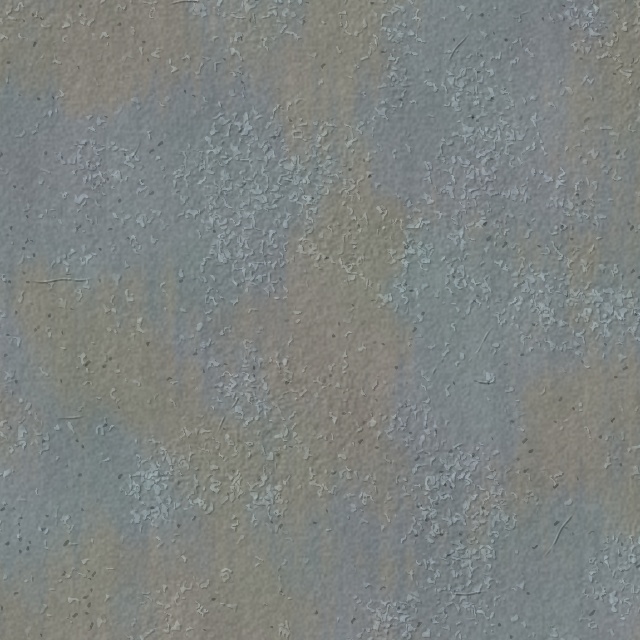
Write a Shadertoy shader that draws this texture.

```glsl
float hash(vec2 p) {
    vec3 q = fract(vec3(p.xyx) * 0.1031);
    q += dot(q, q.yzx + 33.33);
    return fract((q.x + q.y) * q.z);
}

float noise(vec2 p) {
    vec2 i = floor(p), f = fract(p);
    f = f * f * (3.0 - 2.0 * f);
    return mix(mix(hash(i), hash(i + vec2(1, 0)), f.x),
               mix(hash(i + vec2(0, 1)), hash(i + vec2(1, 1)), f.x), f.y);
}

float fbm(vec2 p) {
    float sum = 0.0, amp = 0.533;
    for (int i = 0; i < 4; i++) {
        sum += amp * noise(p);
        p = mat2(1.6, 1.2, -1.2, 1.6) * p + 7.3;
        amp *= 0.5;
    }
    return sum;
}

// Cellular noise: distance to the nearest seed and that seed's random id
vec2 cells(vec2 p) {
    vec2 base = floor(p), nearest = vec2(9.0, 0.0);
    for (int y = -1; y <= 1; y++)
    for (int x = -1; x <= 1; x++) {
        vec2 c = base + vec2(x, y);
        float d = length(c + vec2(hash(c), hash(c + 41.7)) - p);
        if (d < nearest.x) nearest = vec2(d, hash(c + 87.1));
    }
    return nearest;
}

// Ragged paint flakes; cover is the share of cells that carry one
float flakes(vec2 p, float cover) {
    vec2 warp = vec2(noise(p * 130.0), noise(p * 130.0 + 31.0)) - 0.5;
    vec2 c = cells(p * vec2(105, 90) + 1.7 * warp);
    return smoothstep(0.55, 0.25, c.x) * smoothstep(-0.04, 0.04, cover - c.y);
}

float surfaceHeight(vec2 p) {
    return 0.5 * noise(p * vec2(125, 100)) + 0.5 * noise(p * 235.0 + 13.0);
}

// Thin scratches: x is the groove, y its bright rim
vec2 scratches(vec2 p) {
    vec2 marks = vec2(0.0);
    for (int i = 0; i < 12; i++) {
        float k = float(i);
        vec2 q = p - vec2(hash(vec2(k, 3.1)), hash(vec2(k, 8.7)));
        float angle = i % 2 == 0 ? 0.95 + 0.25 * hash(vec2(k, 5.0))
                                 : 0.25 * hash(vec2(k, 6.0)) - 0.08;
        float halfLength = mix(0.02, 0.06, hash(vec2(k, 9.0)));
        vec2 dir = vec2(cos(angle), sin(angle));
        float along = dot(q, dir);
        float across = dot(q, vec2(-dir.y, dir.x)) + 0.0015 * sin(along * 110.0 + k);
        float fade = smoothstep(halfLength, halfLength * 0.5, abs(along))
                   * smoothstep(0.2, 0.55, noise(p * 70.0 + k));
        marks = max(marks, fade * vec2(smoothstep(0.0022, 0.0004, abs(across)),
                                       smoothstep(0.002, 0.0004, abs(across - 0.0025))));
    }
    return marks;
}

void mainImage(out vec4 fragColor, in vec2 fragCoord) {
    vec2 p = fragCoord / iResolution.y;

    // Broad cool and warm stains, drawn down into vertical streaks
    float streak = noise(p * vec2(75, 7)) - 0.5;
    float stain = fbm(p * vec2(5.5, 4.2) + 2.0) + 0.12 * streak;
    float warmth = smoothstep(0.43, 0.70, stain);
    vec3 color = mix(vec3(0.478, 0.510, 0.520), vec3(0.508, 0.506, 0.470), warmth);
    color += 0.055 * (fbm(p * 6.0 + 19.0) - 0.5) + 0.025 * streak;
    color += vec3(0.03, -0.01, 0.015) * (fbm(p * 7.0 + 53.0) - 0.5);

    // Fine embossed grain, lit from the upper left
    float wear = smoothstep(0.40, 0.72, fbm(p * 8.0 + 37.0));
    vec2 light = vec2(-0.0014, 0.0014);
    float relief = surfaceHeight(p - light) - surfaceHeight(p + light);
    color += relief * mix(0.07, 0.13, wear);
    color += 0.05 * (noise(p * vec2(260, 200) + 71.0) - 0.5);

    // Pale flakes gathered in worn areas, with shaded lower edges
    float cover = 0.05 + 0.48 * wear * (1.0 - 0.5 * warmth);
    float flake = flakes(p, cover);
    float shade = max(flakes(p + 1.5 * light, cover) - flake, 0.0);
    color += flake * vec3(0.075, 0.088, 0.095) * (0.5 + noise(p * 90.0));
    color -= 0.07 * shade;

    // Sparse dark pits and scratches
    vec2 pit = cells(p * 75.0 + 0.5 * noise(p * 150.0));
    color -= 0.13 * smoothstep(0.28, 0.12, pit.x) * smoothstep(0.92, 0.97, pit.y);
    vec2 scratch = scratches(p);
    color += 0.07 * scratch.y - 0.13 * scratch.x;

    fragColor = vec4(color, 1.0);
}
```
